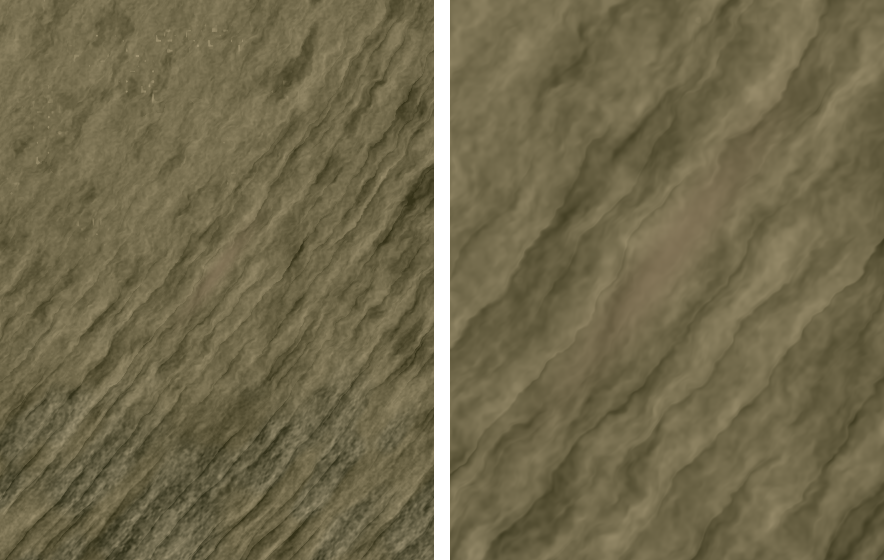
Left, the full canvas; right, a detail of the centre.
A Shadertoy shader for this texture:

```glsl
// Wind-combed olive sand: broken diagonal furrows with pale lips and dark creases.
// Stretched noise gives streaks and lumps, an offset difference lights the relief,
// and the ground turns from soft mottling at upper left to fine ripples below.

float hash(vec2 p) {
    return fract(sin(dot(p, vec2(127.1, 311.7))) * 43758.5453);
}

float noise(vec2 p) {
    vec2 i = floor(p), f = fract(p);
    f = f * f * (3.0 - 2.0 * f);
    return mix(mix(hash(i), hash(i + vec2(1, 0)), f.x),
               mix(hash(i + vec2(0, 1)), hash(i + vec2(1, 1)), f.x), f.y);
}

// Layered noise centred on zero
float fbm(vec2 p) {
    float sum = 0.0, amp = 0.5;
    for (int i = 0; i < 4; i++) {
        sum += amp * (noise(p) - 0.5);
        p = p * 2.03 + 17.3;
        amp *= 0.55;
    }
    return sum;
}

// Pale lip before each crease, dark fading shadow after it
float furrows(vec2 q, float freq) {
    float s = q.y * freq + 1.3 * fbm(q * vec2(4.0, 8.0) + freq);
    float id = floor(s), f = s - id;
    float strength = smoothstep(0.3, 0.7, noise(vec2(q.x * 8.0 + id * 17.0, id * 3.7)));
    float lip = smoothstep(0.5, 0.88, f) * (1.0 - smoothstep(0.9, 1.0, f));
    float crease = smoothstep(0.0, 0.08, f) * exp(-4.5 * f);
    return strength * (0.35 * lip - 1.3 * crease);
}

float lumps(vec2 q) {
    return fbm(q * vec2(30.0, 58.0));
}

void mainImage(out vec4 fragColor, in vec2 fragCoord) {
    vec2 p = fragCoord / iResolution.y;

    // Zones: soft upper left, rippled bottom
    float drift = fbm(p * 5.0);
    float soft = smoothstep(0.15, 0.65, p.y - 0.8 * p.x + 0.4 * drift);
    float low = 1.0 - smoothstep(0.12, 0.45, p.y + 0.3 * drift);

    // Coordinates along and across the furrows, steeper towards the top
    float angle = 0.82 + 0.1 * p.y;
    vec2 along = vec2(cos(angle), sin(angle));
    vec2 q = vec2(dot(p, along), dot(p, vec2(along.y, -along.x)));
    vec2 straight = q;
    q.y += 0.02 * fbm(p * 7.0 + 3.0) + 0.016 * (1.0 - 0.75 * low) * fbm(p * 38.0);

    // Brightness from broad bands, streaks, lumps and lit relief
    float tone = 0.3 * fbm(q * vec2(4.0, 13.0) + 8.0);
    tone += mix(0.9, 0.3, soft) * fbm(q * vec2(9.0, 48.0));
    float lump = lumps(q);
    tone += 0.35 * lump + mix(0.75, 0.5, soft) * (lump - lumps(q + vec2(0.002, 0.005)));
    tone += mix(0.6, 0.1, soft) * furrows(q, 20.0);
    tone += mix(0.4, 0.6, low) * (1.0 - 0.7 * soft) * furrows(q + 4.0, 37.0);

    // Ragged dark hollows, rounder on the soft ground
    float hollow = fbm(mix(q * vec2(13.0, 34.0), q * vec2(20.0, 32.0), step(0.99, soft)) + 50.0);
    tone -= 0.3 * smoothstep(0.04, 0.2, hollow);
    tone += 0.12 * soft - 0.03 * low + 0.09;

    // Fine grain, strongest in rippled patches
    float patches = low * smoothstep(0.35, 0.65, noise(q * vec2(11.0, 24.0) + 30.0));
    tone += mix(0.22, 0.7, patches) * (noise(q * vec2(150.0, 270.0)) - 0.5);
    tone += mix(0.14, 0.25, low) * (noise(p * 280.0) - 0.5);
    tone -= 0.06 * patches;

    // Smooth pale bar near the middle
    vec2 bar = (straight - vec2(0.645, -0.034)) / vec2(0.09, 0.014);
    float pale = exp(-dot(bar, bar));
    tone = mix(tone, 0.32, 0.65 * pale);

    // Sparse bright flecks on the soft ground
    float fleck = smoothstep(0.82, 0.96, noise(p * vec2(150.0, 110.0)))
                * smoothstep(0.68, 0.85, noise(p * 12.0 + 5.0)) * soft;
    tone += 0.6 * fleck;

    vec3 sand = vec3(0.428, 0.396, 0.28) + clamp(tone, -0.95, 0.85) * vec3(0.23, 0.21, 0.19);
    sand += pale * vec3(0.02, 0.0, 0.01) + patches * vec3(-0.008, 0.0, 0.012);
    fragColor = vec4(sand, 1.0);
}
```
